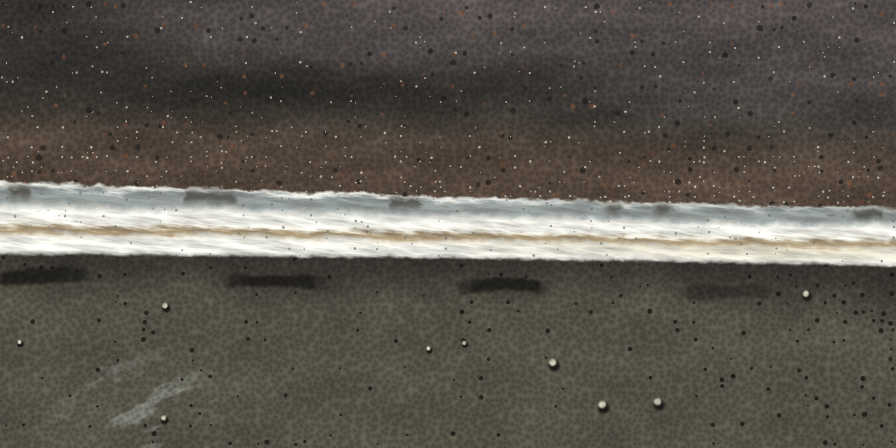
This texture is drawn by a WebGL 2 fragment shader. Its source:

```glsl
#version 300 es
precision highp float;

#define STEEL vec3(0.335, 0.325, 0.280)
#define SOOT vec3(0.215, 0.205, 0.185)
#define RUST vec3(0.340, 0.285, 0.245)
#define MAUVE vec3(0.335, 0.310, 0.305)
#define BRIGHT vec3(0.970, 0.970, 0.935)
#define SILVER vec3(0.580, 0.610, 0.600)
#define TAN vec3(0.610, 0.530, 0.400)
#define GROOVE 0.35
#define GRAIN 0.17
#define BEAD_CELLS 7.0

uniform vec2 u_resolution;
out vec4 fragColor;

float hash(vec2 p) {
    vec3 q = fract(vec3(p.xyx) * 0.1031);
    q += dot(q, q.yzx + 33.33);
    return fract((q.x + q.y) * q.z);
}

vec2 hash2(vec2 p) {
    return vec2(hash(p), hash(p + 47.3));
}

// Distance to the nearest scattered point
float cellular(vec2 p) {
    vec2 cell = floor(p), f = fract(p);
    float nearest = 2.0;
    for (int j = -1; j <= 1; j++) {
        for (int i = -1; i <= 1; i++) {
            vec2 offset = vec2(i, j);
            vec2 d = offset + hash2(cell + offset) - f;
            nearest = min(nearest, dot(d, d));
        }
    }
    return sqrt(nearest);
}

// Three cellular layers, centred near zero
float layered(vec2 p) {
    float sum = 0.0, gain = 0.55;
    for (int i = 0; i < 3; i++) {
        sum += gain * (cellular(p) - 0.47);
        p = p * 2.1 + 17.7;
        gain *= 0.6;
    }
    return sum;
}

float waves(float x) {
    return sin(x) * 0.5 + sin(x * 2.3 + 1.7) * 0.3 + sin(x * 5.1 + 0.6) * 0.2;
}

float glow(vec2 p, vec2 centre, vec2 radius) {
    vec2 d = (p - centre) / radius;
    return exp(-dot(d, d));
}

// Small dots, at most one in each cell
float specks(vec2 p, float cells, float density, float seed) {
    vec2 g = p * cells, id = floor(g) + seed;
    float soft = cells / u_resolution.y;
    float radius = mix(0.10, 0.27, hash(id + 9.1));
    float d = length(fract(g) - 0.3 - 0.4 * hash2(id));
    return step(hash(id + 3.7), density) * (1.0 - smoothstep(radius - soft * 0.5, radius + soft * 0.5, d));
}

vec3 upperPlate(vec2 p, float rise) {
    float streak = layered(p * vec2(3.0, 9.0));
    vec3 col = mix(RUST, SOOT + 0.025, smoothstep(0.06, 0.23, rise));
    float haze = smoothstep(0.76, 0.96, p.y + 0.06 * waves(p.x * 3.0) + 0.05 * p.x - 0.06);
    col = mix(col, MAUVE, haze * (0.45 + 0.55 * smoothstep(0.1, 0.8, p.x)));
    col = mix(col, MAUVE, 0.6 * smoothstep(0.9, 1.7, p.x) * smoothstep(0.1, 0.3, rise));
    col *= 1.0 - 0.28 * glow(p, vec2(0.55, 0.80), vec2(0.6, 0.055));
    col *= 1.0 - 0.22 * glow(p, vec2(0.05, 0.95), vec2(0.22, 0.12));
    col *= 1.0 + 0.45 * streak;
    col = mix(col, SOOT * 0.6, 0.7 * specks(p, 38.0, 0.13, 5.0));
    col = mix(col, vec3(0.44, 0.30, 0.22), 0.7 * specks(p, 45.0, 0.06, 31.0));
    float dust = 0.025 + 0.17 * exp(-rise * 9.0);
    return mix(col, vec3(0.76, 0.74, 0.69), 0.75 * specks(p, 90.0, dust, 71.0));
}

vec3 lowerPlate(vec2 p, float drop) {
    float mottled = layered(p * vec2(5.0, 8.0));
    vec3 col = mix(SOOT, STEEL, smoothstep(-0.01, 0.13, drop + 0.03 * waves(p.x * 6.0)));
    col *= 1.0 + 0.24 * mottled;
    // Soot patches along the joint
    float run = cos((p.x - 0.10) * 12.3) + 0.35 * waves(p.x * 29.0);
    float line = abs(p.y - 0.383 + 0.02 * p.x + 0.03 * mottled);
    float patches = smoothstep(0.1, 0.7, run) * (1.0 - smoothstep(0.008, 0.022, line));
    col = mix(col, SOOT * 0.62, patches * (1.0 - 0.55 * smoothstep(1.35, 1.65, p.x)));
    // Pale scrapes in the corner
    float scrape = smoothstep(0.02, 0.22, layered(vec2(p.x * 6.0 + p.y * 3.0, (p.y - p.x * 0.45) * 20.0)));
    col = mix(col, vec3(0.53, 0.54, 0.51), scrape * 0.75 * glow(p, vec2(0.32, 0.08), vec2(0.17, 0.12)));
    float pits = 0.06 + 0.14 * smoothstep(1.5, 1.9, p.x);
    col = mix(col, SOOT * 0.45, 0.8 * specks(p, 48.0, pits, 13.0));
    // Raised beads with a lit top and a shadow beneath
    vec2 g = p * BEAD_CELLS, id = floor(g);
    vec2 centre = 0.2 + 0.6 * hash2(id + 8.0);
    float radius = mix(0.035, 0.085, hash(id + 21.0));
    vec2 d = (fract(g) - centre) / radius;
    float present = step(hash(id + 4.0), 0.38) * smoothstep(0.03, 0.06, drop);
    col = mix(col, SOOT * 0.4, present * 0.9 * (1.0 - smoothstep(0.6, 1.5, length(d - vec2(0.2, -0.45)))));
    return mix(col, vec3(0.79, 0.77, 0.69), present * (1.0 - smoothstep(0.35, 1.0, length(d - vec2(-0.1, 0.2)))));
}

vec3 weld(vec2 p, float t) {
    float fibre = layered(vec2(p.x * 7.0, (p.y + 0.11 * p.x) * 48.0));
    float ridge = t + 0.14 * fibre + 0.025 * waves(p.x * 9.0);
    vec3 col = mix(BRIGHT, SILVER, smoothstep(0.60, 0.78, ridge));
    col = mix(col, BRIGHT, 0.8 * smoothstep(0.88, 0.98, ridge) * (1.0 - 0.45 * smoothstep(0.8, 1.7, p.x)));
    float seam = (ridge - GROOVE) / 0.065;
    col = mix(col, TAN, 0.9 * exp(-seam * seam));
    col = mix(col, vec3(0.80, 0.75, 0.62), 0.45 * glow(vec2(p.x, t), vec2(1.7, 0.22), vec2(0.6, 0.15)));
    col *= 1.0 + 0.55 * min(fibre, 0.12) - 0.25 * smoothstep(0.08, 0.0, t);
    // Dark scale caught below the upper edge
    float scale = smoothstep(0.30, 0.55, waves(p.x * 13.0 + 2.0) + 0.5 * fibre);
    col = mix(col, SOOT * 1.4, 0.8 * scale * glow(vec2(0.0, t), vec2(0.0, 0.88), vec2(1.0, 0.09)));
    return mix(col, SILVER * 0.7, 0.6 * specks(p, 80.0, 0.07, 53.0));
}

void main() {
    vec2 p = gl_FragCoord.xy / u_resolution * vec2(2.0, 1.0);
    float soft = 0.002 + 1.0 / u_resolution.y;
    float ragged = 0.014 * layered(p * vec2(22.0, 30.0));
    float top = 0.595 - 0.036 * p.x + 0.003 * p.x * p.x + 0.003 * waves(p.x * 17.0) + ragged;
    float bottom = 0.432 - 0.004 * p.x - 0.0045 * p.x * p.x + ragged * 0.6;

    vec3 plate = p.y > 0.5 * (top + bottom) ? upperPlate(p, p.y - top) : lowerPlate(p, bottom - p.y);
    plate *= 1.0 + GRAIN * (cellular(p * 85.0) - 0.47) * 2.0;
    float inside = smoothstep(-soft, soft, p.y - bottom) * smoothstep(-soft, soft, top - p.y);
    vec3 col = mix(plate, weld(p, (p.y - bottom) / (top - bottom)), inside);
    fragColor = vec4(clamp(col, 0.0, 1.0), 1.0);
}
```
